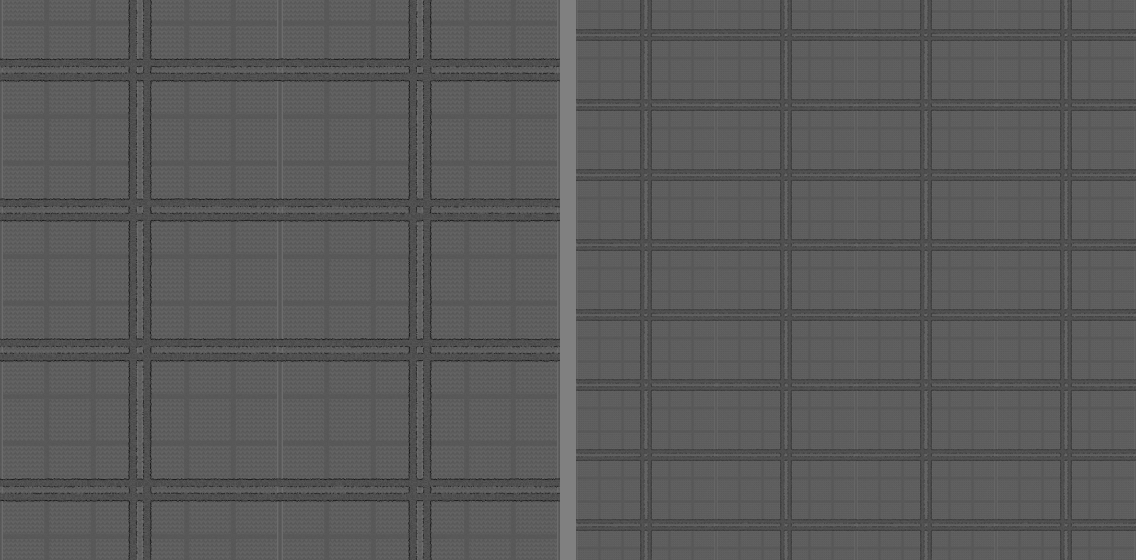
Left, the tile; right, the same tile 2 across and 2 down.
A WebGL 1 fragment shader for this pattern:

```glsl
precision highp float;
uniform vec2 u_resolution;

const vec2 BAND_COUNT = vec2(2.0, 4.0);    // double bands across and down
const float GRID_COUNT = 12.0;             // faint grid lines each way
const float BAND_INNER = 0.0060;           // band limits, from the pair's centre
const float BAND_OUTER = 0.0192;
const float GRID_HALF = 0.0045;
const float EDGE_HALF = 0.0010;            // dark ragged outline
const float EDGE_JITTER = 0.0016;
const float HAIR_HALF = 0.0009;            // pale hairline
const float HAIR_OFFSET = 0.0040;
const float WEAVE_COUNT = 128.0;
const float GRAIN_COUNT = 512.0;
const float WEAR_COUNT = 512.0;            // wear steps along an outline

const float CLOTH_DARK = 0.343;
const float CLOTH_LIGHT = 0.391;
const float GRID_TONE = 0.345;
const float BAND_TONE = 0.312;
const float EDGE_TONE = 0.09;
const float HAIR_TONE = 0.47;
const float CLOTH_GRAIN = 0.014;
const float BAND_GRAIN = 0.055;

float hash(vec2 p) {
  return fract(sin(dot(p, vec2(127.1, 311.7))) * 43758.5453);
}

// Smooth noise along a line, wrapping at the canvas edge
float wearNoise(float along, float id) {
  float s = along * WEAR_COUNT;
  float i = floor(s);
  float f = smoothstep(0.0, 1.0, s - i);
  return mix(hash(vec2(i, id)), hash(vec2(mod(i + 1.0, WEAR_COUNT), id)), f);
}

// Distance to the nearest of count evenly spaced lines
float lineDistance(float x, float count, float phase) {
  return abs(fract(x * count + 0.5 - phase) - 0.5) / count;
}

// Antialiased coverage of a stripe of given half width
float stripe(float d, float halfWidth, float px) {
  return clamp((halfWidth - abs(d)) / px + 0.5, 0.0, 1.0);
}

float bandPair(float d, float px) {
  return stripe(d - 0.5 * (BAND_INNER + BAND_OUTER), 0.5 * (BAND_OUTER - BAND_INNER), px);
}

// Worn dark outlines on both sides of each band
float raggedEdges(float d, float along, float side, float px) {
  float outerWear = wearNoise(along, side + 11.0) - 0.5;
  float innerWear = wearNoise(along, side + 47.0) - 0.5;
  float outer = stripe(d - BAND_OUTER + outerWear * EDGE_JITTER, EDGE_HALF, px);
  float inner = stripe(d - BAND_INNER - innerWear * EDGE_JITTER, EDGE_HALF, px);
  outer *= mix(0.45, 1.0, wearNoise(along, side + 83.0));
  inner *= smoothstep(0.15, 0.85, wearNoise(along, side + 131.0)) * 0.7;
  return max(outer, inner);
}

// Rows of small separate chevrons
float weave(vec2 uv) {
  vec2 p = uv * WEAVE_COUNT;
  float zigzag = abs(fract(p.x) - 0.5);
  float row = cos(6.2831853 * (p.y + zigzag));
  float column = cos(6.2831853 * p.x);
  return clamp(0.55 + 0.42 * row + 0.16 * column, 0.0, 1.0);
}

void main() {
  vec2 uv = gl_FragCoord.xy / u_resolution;
  vec2 px = 1.0 / u_resolution;
  float grain = hash(floor(uv * GRAIN_COUNT)) - 0.5;

  // Cloth
  float tone = mix(CLOTH_DARK, CLOTH_LIGHT, weave(uv)) + grain * CLOTH_GRAIN;

  // Faint grid
  float grid = max(stripe(lineDistance(uv.x, GRID_COUNT, 0.0), GRID_HALF, px.x),
                   stripe(lineDistance(uv.y, GRID_COUNT, 0.5), GRID_HALF, px.y));

  // Double bands, with a plain gap between
  vec2 d = vec2(lineDistance(uv.x, BAND_COUNT.x, 0.5),
                lineDistance(uv.y, BAND_COUNT.y, 0.5));
  vec2 band = vec2(bandPair(d.x, px.x), bandPair(d.y, px.y));
  vec2 gap = vec2(stripe(d.x, BAND_INNER, px.x), stripe(d.y, BAND_INNER, px.y));
  grid *= 1.0 - max(gap.x, gap.y);
  tone = mix(tone, GRID_TONE + grain * CLOTH_GRAIN, grid);
  tone = mix(tone, BAND_TONE + grain * BAND_GRAIN, max(band.x, band.y));

  // Pale hairlines beside the middle grid line and inside the upright gap
  float middle = lineDistance(uv.x, BAND_COUNT.x, 0.0);
  float hair = stripe(middle - HAIR_OFFSET, HAIR_HALF, px.x) * 0.8;
  hair = max(hair, stripe(d.x - HAIR_OFFSET, HAIR_HALF, px.x) * 0.8);
  tone = mix(tone, HAIR_TONE, hair * (1.0 - band.y));

  // Dark outlines, broken where bands cross
  vec2 side = floor(uv * BAND_COUNT * 2.0);
  float upright = raggedEdges(d.x, uv.y, side.x, px.x) * (1.0 - band.y);
  float level = raggedEdges(d.y, uv.x, side.y + 19.0, px.y) * (1.0 - band.x);
  tone = mix(tone, EDGE_TONE, max(upright, level));

  gl_FragColor = vec4(vec3(tone), 1.0);
}
```
